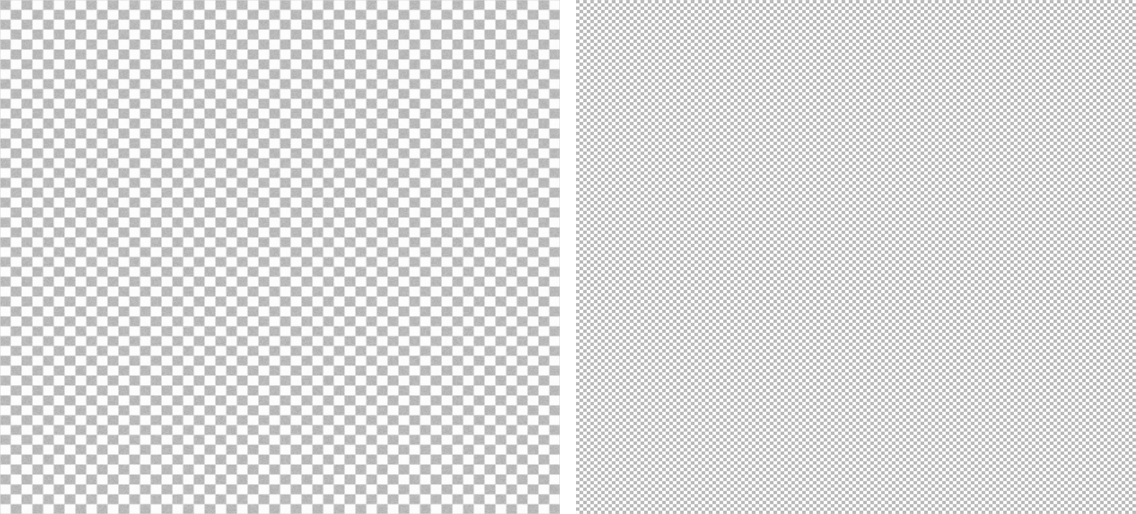
Left: one tile. Right: repeated 3 by 3.
A Shadertoy shader for this pattern:

```glsl
// A fine checkerboard of 52 by 52 cells in white and light grey, with soft
// edges and faint grain. Each axis is a smoothed square wave, and the product
// of the two gives the checks. Cells and grain wrap at the canvas edges.

// Integer hash of a lattice point, from 0 to 1
float hash(ivec2 cell) {
    uvec2 q = uvec2(cell) * uvec2(1597u, 3571u);
    uint n = (q.x ^ (q.y << 7)) * 73939u + q.y;
    n = (n ^ (n >> 15)) * 48271u;
    n = (n ^ (n >> 13)) * 69621u;
    return float((n ^ (n >> 16)) & 65535u) / 65535.0;
}

// Value noise that repeats after the given number of lattice steps
float wrappedNoise(vec2 p, int period) {
    ivec2 a = ivec2(floor(p)) % period;
    ivec2 b = (a + 1) % period;
    vec2 f = fract(p);
    f = f * f * (3.0 - 2.0 * f);
    return mix(mix(hash(a), hash(ivec2(b.x, a.y)), f.x),
               mix(hash(ivec2(a.x, b.y)), hash(b), f.x), f.y);
}

// Square wave of period two, from -1 to 1, zero on every cell border
vec2 softSquareWave(vec2 p, vec2 softness) {
    vec2 side = 1.0 - 2.0 * mod(floor(p), 2.0);
    vec2 borderDistance = 0.5 - abs(fract(p) - 0.5);
    return side * smoothstep(vec2(0.0), softness, borderDistance);
}

void mainImage(out vec4 fragColor, in vec2 fragCoord) {
    vec2 uv = fragCoord / iResolution.xy;
    vec2 p = uv * 52.0;
    vec2 pixel = 52.0 / iResolution.xy;

    // Checks: the lower left cell is white
    vec2 wave = softSquareWave(p, max(vec2(0.09), 0.75 * pixel));
    float grey = 0.5 - 0.5 * wave.x * wave.y;

    // Grain, strong on the grey cells and barely there on the white
    float grain = wrappedNoise(uv * 416.0, 416) - 0.5;
    float tone = mix(0.99 + 0.01 * grain, 0.725 + 0.06 * grain, grey);

    fragColor = vec4(vec3(tone), 1.0);
}
```
